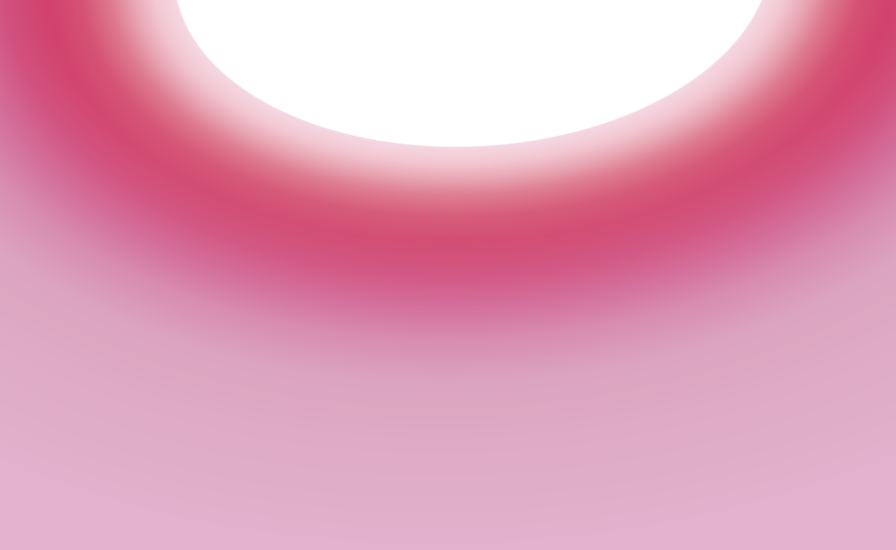
Give the GLSL for this background, as a Shadertoy shader.

```glsl
// Ellipse of light, in units of canvas height
const vec2 CENTER = vec2(0.045, 1.064);   // x from mid-canvas, y from the bottom
const vec2 RADII = vec2(0.543, 0.330);
const float TILT = 0.055;
const float SIDE_STRETCH = 1.33;          // the halo is wider at the sides

const vec3 LIGHT = vec3(1.0);
const vec3 TOP_TINT = vec3(-0.005, -0.045, -0.03);

// Halo ramp: colour and distance from the rim
const int STOP_COUNT = 12;
const vec4 HALO[STOP_COUNT] = vec4[STOP_COUNT](
    vec4(0.960, 0.850, 0.890, 0.000),
    vec4(0.950, 0.780, 0.820, 0.030),
    vec4(0.910, 0.660, 0.710, 0.057),
    vec4(0.870, 0.490, 0.570, 0.089),
    vec4(0.840, 0.360, 0.480, 0.128),
    vec4(0.825, 0.305, 0.455, 0.174),
    vec4(0.825, 0.345, 0.515, 0.234),
    vec4(0.830, 0.450, 0.620, 0.298),
    vec4(0.845, 0.550, 0.690, 0.351),
    vec4(0.860, 0.640, 0.750, 0.426),
    vec4(0.870, 0.665, 0.770, 0.530),
    vec4(0.890, 0.695, 0.805, 0.740));

vec2 rotate(vec2 p, float angle) {
    float c = cos(angle), s = sin(angle);
    return vec2(c * p.x + s * p.y, c * p.y - s * p.x);
}

// Approximate signed distance, exact along both axes
float ellipseDistance(vec2 p, vec2 radii) {
    float k = length(p / radii);
    float slope = length(p / (radii * radii));
    return k * (k - 1.0) / max(slope, 1e-4);
}

vec3 haloColor(float d) {
    vec3 color = HALO[0].rgb;
    for (int i = 1; i < STOP_COUNT; i++) {
        float t = (d - HALO[i - 1].a) / (HALO[i].a - HALO[i - 1].a);
        color = mix(color, HALO[i].rgb, clamp(t, 0.0, 1.0));
    }
    return color;
}

void mainImage(out vec4 fragColor, in vec2 fragCoord) {
    vec2 p = (fragCoord - vec2(0.5 * iResolution.x, 0.0)) / iResolution.y;
    float height = p.y;
    p = rotate(p - CENTER, TILT);

    // Squeeze x so that equal distances form the stretched halo
    vec2 squeeze = vec2(1.0 / SIDE_STRETCH, 1.0);
    float d = ellipseDistance(p * squeeze, RADII * squeeze);

    // Halo, with a deeper red band toward the top
    vec3 color = haloColor(d);
    float band = smoothstep(0.06, 0.16, d) * (1.0 - smoothstep(0.18, 0.32, d));
    color += TOP_TINT * band * smoothstep(0.55, 1.0, height);

    // Bright core with a smooth edge
    float pixel = 1.0 / iResolution.y;
    color = mix(LIGHT, color, smoothstep(-pixel, pixel, d));
    fragColor = vec4(color, 1.0);
}
```
